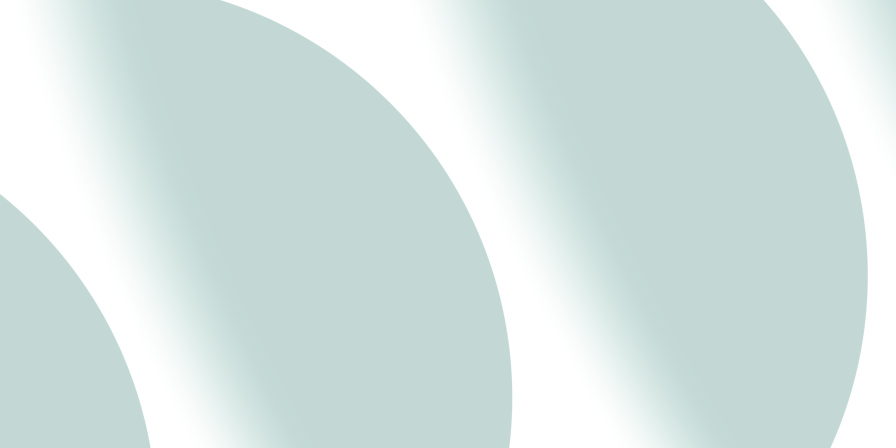
A Shadertoy shader for this background:

```glsl
// Pale teal discs stepping diagonally over white, each fading out on its left side.

// Lengths are in canvas heights
const vec3 PAPER = vec3(1.0);
const vec3 TEAL = vec3(0.763, 0.849, 0.835);
const vec3 MIST = vec3(0.875, 0.930, 0.918);

const int DISC_COUNT = 4;
const vec2 FIRST_CENTER = vec2(-0.580, -0.160);
const vec2 DISC_STEP = vec2(0.7935, 0.2725);
const float RADIUS = 0.930;

// Midline of the fade: x = offset + slope * y + bend * y * y
const float FADE_OFFSET = 0.288;
const float FADE_SLOPE = -0.505;
const float FADE_BEND = 0.128;
const float FADE_HALF_WIDTH = 0.142;

// Coverage of one disc, with p relative to its center
float discCoverage(vec2 p, float pixel) {
    float inside = 1.0 - smoothstep(-0.75 * pixel, 0.75 * pixel, length(p) - RADIUS);
    float midline = FADE_OFFSET + (FADE_SLOPE + FADE_BEND * p.y) * p.y;
    float fade = smoothstep(-FADE_HALF_WIDTH, FADE_HALF_WIDTH, p.x - midline);
    return inside * fade;
}

// White to mist to teal
vec3 tint(float amount) {
    vec3 light = mix(PAPER, MIST, clamp(amount * 2.0, 0.0, 1.0));
    return mix(light, TEAL, clamp(amount * 2.0 - 1.0, 0.0, 1.0));
}

void mainImage(out vec4 fragColor, in vec2 fragCoord) {
    float pixel = 1.0 / iResolution.y;
    vec2 uv = fragCoord * pixel;

    // The strongest disc wins, so faded sides never hide a neighbor
    float coverage = 0.0;
    for (int i = 0; i < DISC_COUNT; i++) {
        vec2 center = FIRST_CENTER + float(i) * DISC_STEP;
        coverage = max(coverage, discCoverage(uv - center, pixel));
    }

    fragColor = vec4(tint(coverage), 1.0);
}
```
